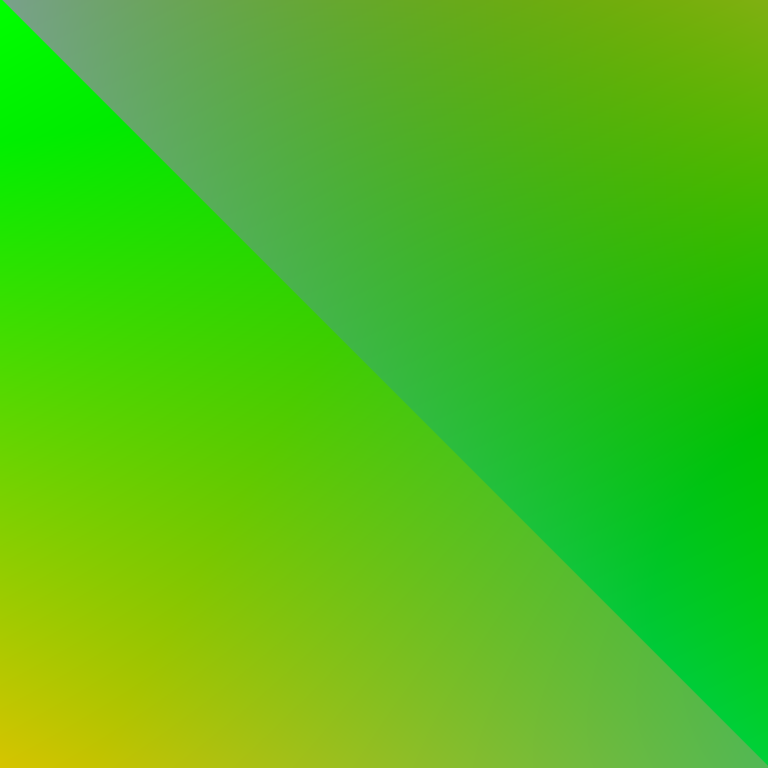
A WebGL 2 fragment shader for this background:

```glsl
#version 300 es
precision highp float;

uniform vec2 u_resolution;
out vec4 outColor;

// Green field warming to amber at the lower left
vec3 lowerGradient(vec2 p) {
    float red = 0.84 - 0.52 * p.x - 1.03 * p.y + 0.8 * p.x * p.y;
    float green = 0.77 - 0.05 * p.x + p.y * (0.1 + 0.13 * p.y - 0.15 * p.x);
    float blue = 0.375 * p.x - 0.206 * p.y - 0.045;
    return clamp(vec3(red, green, blue), 0.0, 1.0);
}

// Grey-green fold sinking to pure green at the right, olive at the top
vec3 upperGradient(vec2 p) {
    float rise = max(p.x + p.y - 1.0, 0.0);
    float valley = 0.9 * pow(p.x, 4.0) * p.y * (1.0 - p.y) * (1.0 - p.y);
    float red = 0.48 - 0.5 * p.x + 0.52 * pow(rise, 1.6) - valley;
    float green = 0.63 + 0.19 * p.x - 0.13 * rise;
    float blue = 0.22 + 0.33 * pow(1.0 - p.x, 3.0) - p.x * rise * (0.75 - 0.6 * rise);
    return clamp(vec3(red, green, blue), 0.0, 1.0);
}

void main() {
    vec2 p = gl_FragCoord.xy / u_resolution;

    // Signed distance to the falling diagonal, softened over one pixel
    float diagonal = (p.x + p.y - 1.003) * 0.7071;
    float softness = 0.75 / min(u_resolution.x, u_resolution.y);
    float upperSide = smoothstep(-softness, softness, diagonal);

    outColor = vec4(mix(lowerGradient(p), upperGradient(p), upperSide), 1.0);
}
```
